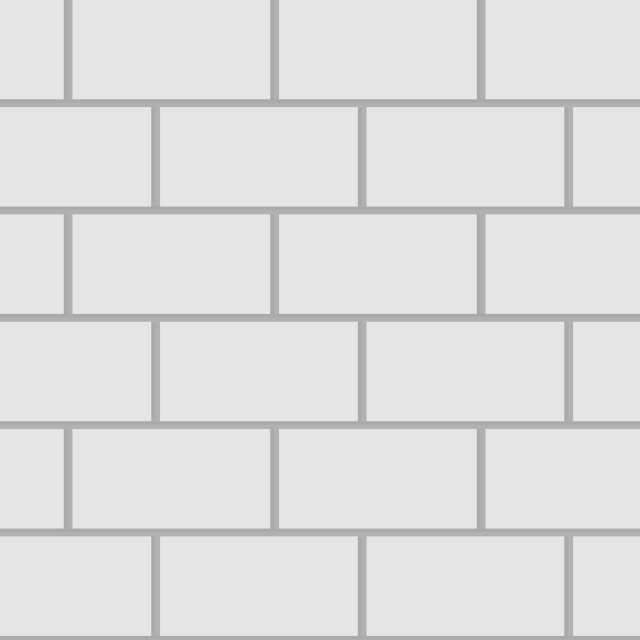
Write a three.js fragment shader that draws this pattern.

```glsl
// Pale grey bricks in six running-bond courses, parted by flat grey mortar.
// Signed offsets to the nearest bed and head joint give the mortar mask;
// the upper and left side of each joint is slightly darker, as in shadow.

varying vec2 vUv;

const vec2 PITCH = vec2(0.3227, 0.1677);        // brick plus joint
const vec2 JOINT_HALF = vec2(0.00685, 0.0061);  // half widths of head and bed joints
const vec2 ORIGIN = vec2(0.2432, 0.0003);       // joint centres in the lowest course
const float COURSE_SHIFT = -0.1368;             // sideways shift of odd courses
const float EDGE = 0.0011;                      // half width of the soft edge

const vec3 BRICK = vec3(0.898);
const vec3 MORTAR = vec3(0.695);
const vec3 MORTAR_SHADE = vec3(0.667);
const float SHADE_SPLIT = 0.0008;               // shade boundary from the joint centre

// Signed offset from the nearest multiple of the period
float nearestOffset(float x, float period) {
  return (fract(x / period + 0.5) - 0.5) * period;
}

// Soft mask of a joint around its centre line
float jointMask(float offset, float halfWidth) {
  return 1.0 - smoothstep(-EDGE, EDGE, abs(offset) - halfWidth);
}

// Mortar colour across a joint, from its shaded to its lit side
vec3 mortarColor(float offset) {
  return mix(MORTAR_SHADE, MORTAR, smoothstep(-EDGE, EDGE, offset + SHADE_SPLIT));
}

void main() {
  vec2 p = vUv - ORIGIN;

  // Alternate courses shift sideways
  float course = floor(p.y / PITCH.y);
  p.x -= COURSE_SHIFT * mod(course, 2.0);

  float headOffset = nearestOffset(p.x, PITCH.x);
  float bedOffset = nearestOffset(p.y, PITCH.y);

  // Bed joints run unbroken over the head joints
  vec3 color = mix(BRICK, mortarColor(headOffset), jointMask(headOffset, JOINT_HALF.x));
  color = mix(color, mortarColor(-bedOffset), jointMask(bedOffset, JOINT_HALF.y));

  gl_FragColor = vec4(color, 1.0);
}
```
